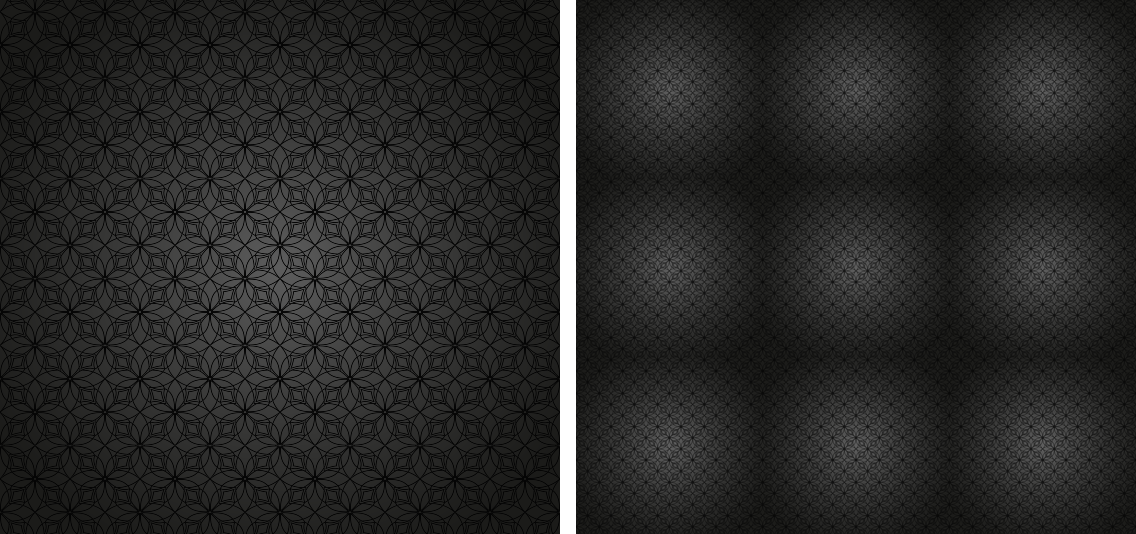
Left: one tile. Right: repeated 3 by 3.
This pattern is drawn by a Shadertoy shader. Its source:

```glsl
float segment(vec2 p, vec2 a, vec2 b) {
    vec2 ab = b - a;
    return length(p - a - ab * clamp(dot(p - a, ab) / dot(ab, ab), 0.0, 1.0));
}

// Distance to a quadratic curve, taken as short chords
float curve(vec2 p, vec2 a, vec2 b, vec2 c) {
    float d = 1.0;
    vec2 last = a;
    for (int i = 1; i <= 10; i++) {
        float t = float(i) / 10.0;
        vec2 next = mix(mix(a, b, t), mix(b, c, t), t);
        d = min(d, segment(p, last, next));
        last = next;
    }
    return d;
}

vec2 polar(float radius, float degrees) {
    return radius * vec2(cos(radians(degrees)), sin(radians(degrees)));
}

// Outline of a pointed leaf, slim at the flower centre
float petal(vec2 p, float degrees) {
    vec2 axis = polar(1.0, degrees);
    vec2 q = vec2(dot(p, axis), abs(dot(p, vec2(-axis.y, axis.x))));
    return curve(q, vec2(0.04, 0.0), vec2(0.52, 0.225), vec2(0.765, 0.0));
}

// Mirror the plane into one triangle: flower, crossing, diamond centre
vec2 foldToTriangle(vec2 p) {
    p = abs(mod(p + 1.0, 2.0) - 1.0);
    if (p.x + p.y > 1.0) p = 1.0 - p.yx;
    return p.y > p.x ? p.yx : p;
}

float lattice(vec2 p) {
    float d = petal(p, 22.5);

    // Star and ring at the heart
    vec2 notch = polar(0.07, 22.5);
    d = min(d, segment(p, notch, vec2(0.125, 0.0)));
    d = min(d, segment(p, notch, polar(0.125, 45.0)));
    d = min(d, abs(length(p) - 0.06));

    // Sweeping strand from the crossing, then the inset diamond
    d = min(d, curve(p, vec2(1.0, 0.0), vec2(0.69, 0.28), vec2(0.26)));
    return min(d, curve(p, vec2(0.61, 0.39), vec2(0.48, 0.375), vec2(0.315)));
}

void mainImage(out vec4 fragColor, in vec2 fragCoord) {
    vec2 centered = fragCoord / iResolution.xy - 0.5;

    // Eight flowers across and down, with a second set staggered between
    vec2 p = foldToTriangle(centered * 16.0 + vec2(1.0, 0.35));
    float pixel = 16.0 / iResolution.y;
    float ink = 1.0 - smoothstep(-0.5 * pixel, 0.5 * pixel, lattice(p) - 0.0125);

    // Soft central glow
    float glow = pow(max(1.0 - length(centered) / 0.6, 0.0), 1.2);
    vec3 ground = mix(vec3(0.105, 0.105, 0.098), vec3(0.365), glow);

    fragColor = vec4(mix(ground, vec3(0.015), ink), 1.0);
}
```
